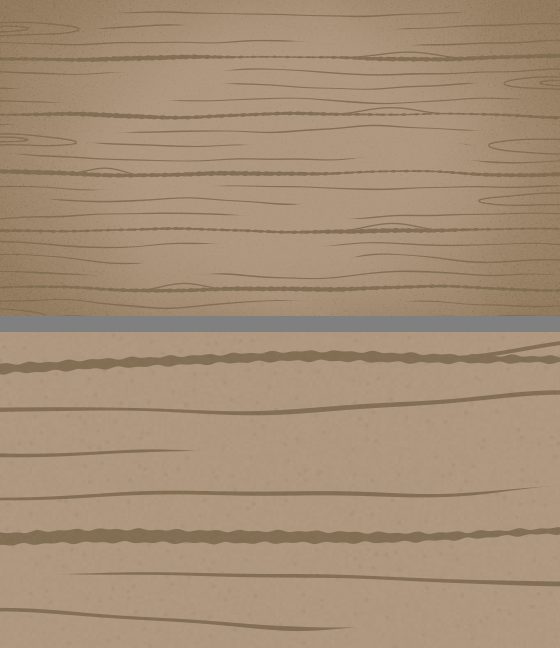
Top, the full canvas; bottom, a detail of the centre.
Give the GLSL for this texture, as a WebGL 2 fragment shader.

```glsl
#version 300 es
precision highp float;
// Weathered tan planks with hand-inked wavy grain, rough seams and edge knots.

#define BOARD 0.1825
#define FIRST_SEAM 0.087
#define SEAM_WIDTH 0.0057
#define GRAIN_WIDTH 0.0021
#define WAVE 0.012
#define SPECKLE_CELL 0.014
#define GRIT 0.022
#define PALE vec3(0.682, 0.594, 0.495)
#define EDGE vec3(0.570, 0.475, 0.365)
#define INK vec3(0.500, 0.423, 0.312)
#define RUST vec3(0.510, 0.390, 0.280)

uniform vec2 u_resolution;
out vec4 fragColor;

float hash(vec2 p) {
  vec3 q = fract(vec3(p.xyx) * 0.1031);
  q += dot(q, q.yzx + 33.33);
  return fract((q.x + q.y) * q.z);
}

// Layered sines, bent so that slopes alternate between long and short.
float wave(float x, float seed) {
  float a = 6.283 * hash(vec2(seed, 3.1)), b = 6.283 * hash(vec2(seed, 8.7));
  return 0.65 * sin(5.2 * x + a + 0.8 * sin(4.1 * x + b))
       + 0.3 * sin(10.7 * x + b) + 0.07 * sin(27.0 * x + a);
}

float seamY(float x, float board) {
  return FIRST_SEAM + BOARD * board + 0.0075 * wave(x, board + 40.0);
}

// Height of the grain at a given fraction of a board.
float flowY(float x, float board, float part) {
  return mix(seamY(x, board), seamY(x, board + 1.0), part)
       + WAVE * wave(x, board + 61.0) * sin(3.14159 * part);
}

float grainY(float x, float board, float k) {
  return flowY(x, board, 0.25 * (k + 1.0)) + 0.007 * wave(x * 1.2, board * 5.0 + k + 90.0);
}

// Low arch that leaves the seam and joins it again.
float sliverY(float x, float board) {
  float center = 0.3 + 1.2 * hash(vec2(board, 51.0));
  float t = clamp((x - center) / mix(0.12, 0.24, hash(vec2(board, 52.0))), -1.0, 1.0);
  float arch = 0.5 + 0.5 * cos(3.14159 * t);
  return seamY(x, board) + 0.022 * arch * (1.0 + 0.3 * t);
}

float stroke(float d, float halfWidth, float px) {
  float fade = clamp(halfWidth / (0.4 * px), 0.0, 1.0);
  return fade * clamp((halfWidth - abs(d)) / px + 0.5, 0.0, 1.0);
}

// Elongated hairpin reaching inward from a side edge.
float knotStroke(float inward, float y, vec2 size, float px) {
  vec2 q = vec2(inward, y) / size;
  float d = (dot(q, q) - 1.0) / max(2.0 * length(q / size), 0.001);
  return stroke(d, GRAIN_WIDTH, px);
}

// Cellular noise: distance to the nearest scattered point, and its random value.
vec2 cells(vec2 p) {
  vec2 nearest = vec2(9.0, 0.0);
  for (int j = -1; j <= 1; j++)
    for (int i = -1; i <= 1; i++) {
      vec2 id = floor(p) + vec2(i, j);
      float d = length(id + vec2(hash(id + 11.3), hash(id + 47.9)) - p);
      if (d < nearest.x) nearest = vec2(d, hash(id + 83.1));
    }
  return nearest;
}

float inkCoverage(vec2 p, float width, float px) {
  float ink = 0.0, h = 0.004;
  float rough = 0.0007 * (sin(p.x * 173.0 + 40.0 * p.y) + sin(p.x * 297.0 - 90.0 * p.y));
  for (float n = -1.0; n < 5.0; n++) {
    float board = n + 7.0 - 7.0;
    // Seam with swelling width, and its sliver
    float swell = 0.85 + 0.5 * wave(p.x * 0.8, board + 130.0);
    ink = max(ink, stroke(p.y - seamY(p.x, board), SEAM_WIDTH * max(swell, 0.45) + rough, px));
    ink = max(ink, stroke(p.y - sliverY(p.x, board), GRAIN_WIDTH, px));

    // Knots at the left and right edges
    float clearing = 1.0;
    for (float side = 0.0; side < 2.0; side++) {
      vec2 id = vec2(board + 9.0, side * 4.0 + 23.0);
      if (hash(id) < 0.3) continue;
      float inward = mix(p.x, width - p.x, side);
      vec2 size = vec2(mix(0.12, 0.28, hash(id + 5.0)), mix(0.016, 0.026, hash(id + 9.0)));
      float y = p.y - flowY(p.x, board, 0.5);
      ink = max(ink, knotStroke(inward, y, size, px));
      if (hash(id + 13.0) > 0.5)
        ink = max(ink, knotStroke(inward, y, size * vec2(0.35, 0.4), px));
      clearing *= smoothstep(size.x + 0.02, size.x + 0.12, inward);
    }

    // Tapered grain lines; the middle one stops short of knots
    for (float k = 0.0; k < 3.0; k++) {
      float seed = board * 3.0 + k + 170.0;
      float y = grainY(p.x, board, k);
      float slope = (grainY(p.x + h, board, k) - y) / h;
      float phase = 6.283 * hash(vec2(seed, 2.0));
      float gap = k == 1.0 ? -0.25 : -0.85;
      float taper = smoothstep(gap, gap + 0.35, sin(p.x * 4.3 + phase));
      if (k == 1.0) taper *= clearing;
      float w = GRAIN_WIDTH * taper * (0.95 + 0.3 * wave(p.x * 2.0, seed));
      ink = max(ink, stroke((p.y - y) / sqrt(1.0 + slope * slope), w, px));
    }
  }
  return ink;
}

void main() {
  vec2 p = gl_FragCoord.xy / u_resolution.y;
  vec2 c = 2.0 * gl_FragCoord.xy / u_resolution - 1.0;
  float px = 1.0 / u_resolution.y;

  // Paper tone, darker toward the edges
  float mottle = sin(7.0 * p.x + 3.0 * sin(5.0 * p.y)) * sin(9.0 * p.y + 2.0 * sin(6.0 * p.x));
  float shade = smoothstep(0.45, 1.35, length(c * vec2(1.0, 0.8)) + 0.04 * mottle);
  vec3 color = mix(PALE, EDGE, shade);

  // Ink, then fine grit and sparse rusty flecks
  color = mix(color, INK, 0.93 * inkCoverage(p, u_resolution.x * px, px));
  color += GRIT * (0.5 + shade) * (hash(floor(p * 288.0)) - 0.5);
  vec2 fleck = cells(p / SPECKLE_CELL);
  float spot = 1.0 - smoothstep(0.08, 0.24, fleck.x);
  color = mix(color, RUST, spot * step(0.7, fleck.y) * (0.1 + 0.35 * shade));
  fragColor = vec4(color, 1.0);
}
```
